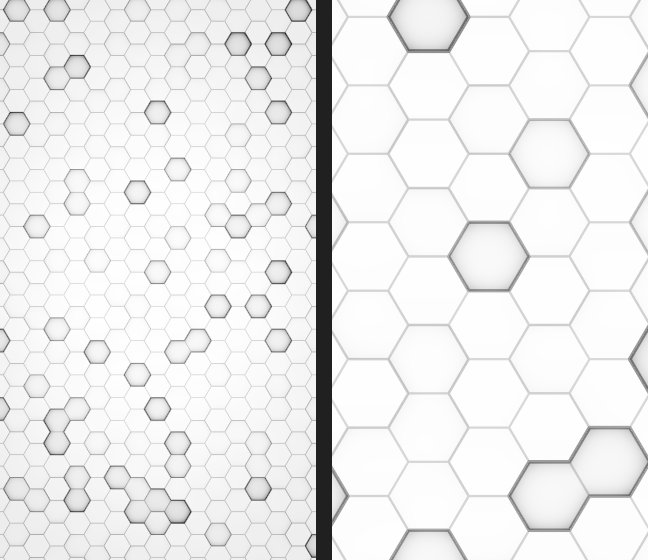
Left: the whole. Right: its middle third, enlarged.
Give the GLSL for this pattern, as a WebGL 1 fragment shader.

```glsl
precision highp float;
// Wall of pale flat-topped hexagonal tiles set at slightly different depths.
// Each cell hashes its depth, then compares it with its six neighbours to
// shade the joints and the soft shadows inside sunken tiles.

uniform vec2 u_resolution;

#define COLUMNS 15.7               // tile columns across the width
#define ROWS 13.85                 // tile heights per canvas width
#define ORIGIN vec2(0.5625, 1.308) // centre of one tile, in canvas widths
#define JOINT 0.036                // joint width, in tile heights
#define JOINT_TONE 0.17            // darkness of a level joint
#define STEP_TONE 0.38             // extra darkness of a stepped joint
#define SHADOW_TONE 0.36           // darkness beside a high neighbour
#define SHADOW_REACH 0.09          // shadow falloff, in tile heights
#define FLOOR_TONE 0.09            // darkening of the deepest tile face
#define SUNKEN_FROM 0.79           // hash level above which tiles sink
#define VIGNETTE 0.065             // darkening towards the borders

const float HALF_ROOT3 = 0.8660254;
const vec2 ID_SCALE = vec2(1.0 / HALF_ROOT3, 2.0);

float hash(vec2 id) {
  return fract(sin(dot(id, vec2(12.99, 78.23))) * 43758.5);
}

// Small unevenness everywhere, plus a few clearly sunken tiles.
float tileDepth(vec2 id) {
  float sunk = smoothstep(SUNKEN_FROM, 1.0, hash(id + 37.0));
  return 0.2 * hash(id) + 0.8 * sunk;
}

// Centre of the hexagon of unit height that contains q.
vec2 hexCentre(vec2 q) {
  vec2 period = vec2(2.0 * HALF_ROOT3, 1.0);
  vec2 a = floor(q / period + 0.5) * period;
  vec2 b = (floor(q / period) + 0.5) * period;
  return distance(q, a) < distance(q, b) ? a : b;
}

void main() {
  vec2 p = gl_FragCoord.xy / u_resolution.x;
  vec2 q = (p - ORIGIN) * vec2(COLUMNS * HALF_ROOT3, ROWS);
  float pixel = ROWS / u_resolution.x;

  vec2 centre = hexCentre(q);
  vec2 local = q - centre;
  vec2 id = floor(centre * ID_SCALE + 0.5);
  float depth = tileDepth(id);

  // Broad light, brightest in the middle of the canvas
  vec2 outward = 2.0 * gl_FragCoord.xy / u_resolution - 1.0;
  float border = smoothstep(0.3, 1.25, length(outward * vec2(0.75, 1.0)));

  // Joints and shadows along the six edges
  float joint = 0.0;
  float shadow = 0.0;
  for (int k = 0; k < 6; k++) {
    float angle = radians(30.0 + 60.0 * float(k));
    vec2 side = vec2(cos(angle), sin(angle));
    float edge = 0.5 - dot(local, side);
    float drop = depth - tileDepth(id + floor(side * ID_SCALE + 0.5));

    float halfWidth = JOINT * (0.45 + 0.4 * abs(drop));
    float cover = clamp((halfWidth - edge) / pixel + 0.5, 0.0, 1.0);
    float tone = JOINT_TONE + STEP_TONE * abs(drop);
    joint = max(joint, cover * tone);

    // Walls on the outer side of a sunken tile show more
    float facing = 1.0 + 0.5 * dot(side, outward);
    shadow += max(drop, 0.0) * facing * exp(-edge / SHADOW_REACH);
  }

  // Tile face, slightly tilted so that neighbours differ a little
  float tilt = (hash(id + 11.0) - 0.5) * local.y;
  float face = 0.995 - VIGNETTE * border + 0.02 * tilt;
  face -= FLOOR_TONE * depth * depth * (0.4 + 0.6 * border);
  face *= 1.0 - min(SHADOW_TONE * shadow * (0.6 + 0.4 * border), 0.5);
  face *= 1.0 - joint * (0.85 + 0.5 * border);

  gl_FragColor = vec4(vec3(clamp(face, 0.0, 1.0)), 1.0);
}
```
